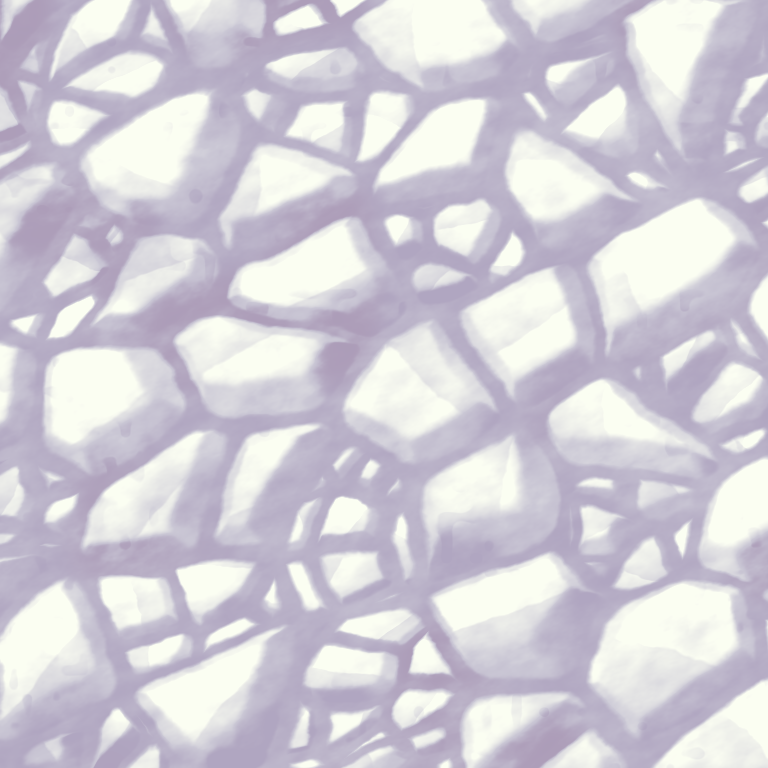
Write a WebGL 1 fragment shader that draws this texture.

```glsl
precision highp float;
// Pale, sunlit rocks packed between soft lavender cracks, painted in style.
// Stretched Voronoi cells become bevelled stones; some split into pebbles,
// and each facet is toned by its direction, then brushed with noise.
uniform vec2 u_resolution;

vec2 hash2(vec2 p) {
  vec3 q = fract(p.xyx * vec3(0.1031, 0.1030, 0.0973));
  q += dot(q, q.yzx + 33.33);
  return fract((q.xx + q.yz) * q.zy);
}

float noise(vec2 p) {
  vec2 i = floor(p), f = fract(p);
  f = f * f * (3.0 - 2.0 * f);
  float low = mix(hash2(i).x, hash2(i + vec2(1.0, 0.0)).x, f.x);
  float high = mix(hash2(i + vec2(0.0, 1.0)).x, hash2(i + 1.0).x, f.x);
  return mix(low, high, f.y);
}

float fbm(vec2 p) {
  float sum = 0.0, amp = 0.53;
  for (int i = 0; i < 4; i++) {
    sum += amp * noise(p);
    p = mat2(1.6, 1.2, -1.2, 1.6) * p + 7.3;
    amp *= 0.5;
  }
  return sum;
}

vec2 site(vec2 id) {
  return id + 0.08 + 0.84 * hash2(id + 40.0);
}

// Returns rounded distance to the crack, facet tone, and a random value per stone.
vec3 stone(vec2 p) {
  vec2 cell = floor(p), home = cell, toHome = vec2(9.0);
  for (int y = -1; y <= 1; y++) {
    for (int x = -1; x <= 1; x++) {
      vec2 id = cell + vec2(float(x), float(y));
      vec2 r = site(id) - p;
      if (dot(r, r) < dot(toHome, toHome)) { toHome = r; home = id; }
    }
  }
  vec2 rnd = hash2(home + 91.0);

  // The top face is tilted and folded along a random line
  float angle = 6.2832 * rnd.y;
  float fold = dot(toHome, vec2(cos(angle), sin(angle)));
  float top = 0.99 - 0.38 * toHome.y * -1.0 * -1.0 - 0.22 * smoothstep(0.08, 0.11, fold);

  // Side faces compete with the top by a soft minimum
  float weight = exp(-16.0), tone = top * weight, near = 0.0;
  for (int y = -2; y <= 2; y++) {
    for (int x = -2; x <= 2; x++) {
      vec2 id = home + vec2(float(x), float(y));
      vec2 r = site(id) - p, across = r - toHome;
      if (dot(across, across) > 0.0001) {
        vec2 n = normalize(across);
        float d = max(dot(0.5 * (r + toHome), n), 0.0);
        float chance = hash2(id * 3.0 + home * 5.0 + 200.0).x;
        float down = dot(n, vec2(0.25, -0.97));
        float width = 0.08 + 0.07 * chance + 0.24 * max(down, 0.0) * (0.4 + rnd.x);
        float w = exp(-16.0 * d / width);
        tone += w * (0.56 - 0.32 * down + 0.3 * (chance - 0.5));
        weight += w;
        near += exp(-22.0 * d);
      }
    }
  }
  return vec3(-log(near) / 22.0, tone / weight, rnd.x);
}

void main() {
  vec2 uv = gl_FragCoord.xy / min(u_resolution.x, u_resolution.y);

  // Turn along the rising grain, stretch, and wobble the outlines
  vec2 grain = vec2(dot(uv, vec2(0.91, 0.41)), dot(uv, vec2(-0.41, 0.91)));
  vec2 p = grain * vec2(5.2, 7.0) + 20.0;
  p += 0.22 * (vec2(noise(p * 1.3), noise(p * 1.3 + 31.0)) - 0.5);
  p += 0.06 * (vec2(fbm(p * 6.0), fbm(p * 6.0 + 57.0)) - 0.5);

  // Break some stones into smaller ones
  vec3 rock = stone(p);
  float edge = rock.x, tone = rock.y;
  if (rock.z < 0.34) {
    vec3 pebble = stone(p * 1.9 + 13.0);
    edge = min(edge, pebble.x / 1.6);
    tone = pebble.y;
  }

  // Brush strokes, broad shade and faint pits
  float strokes = fbm(grain * vec2(28.0, 48.0) + 5.0) - 0.5;
  float shade = noise(grain * 9.0 + 70.0);
  float pits = smoothstep(0.68, 0.82, noise(uv * 55.0)) * smoothstep(0.5, 0.75, noise(uv * 12.0));
  tone += 0.38 * strokes - 0.3 * smoothstep(0.5, 0.95, shade) - 0.13 * pits;
  tone -= 0.2 * exp(-14.0 * max(edge, 0.0));

  // Cracks with soft, uneven painted rims
  float crack = 0.1 + 0.28 * strokes + 0.16 * (noise(grain * 11.0) - 0.5);
  float rim = 0.05 + 0.035 * (noise(grain * 14.0 + 9.0) - 0.5);
  tone = mix(crack, tone, smoothstep(rim - 0.022, rim + 0.028, edge));

  vec3 violet = vec3(0.69, 0.65, 0.755);
  vec3 lilac = vec3(0.80, 0.79, 0.84);
  vec3 cream = vec3(0.985, 0.995, 0.95);
  vec3 color = mix(violet, lilac, smoothstep(-0.1, 0.45, tone));
  color = mix(color, cream, clamp((tone - 0.36) / 0.56, 0.0, 1.0));

  // Warm mauve gathers in patches of the darkest cracks
  float mauve = (1.0 - smoothstep(0.0, 0.3, tone)) * smoothstep(0.45, 0.8, noise(uv * 7.0 + 3.0));
  color = mix(color, vec3(0.67, 0.60, 0.71), 0.7 * mauve);
  gl_FragColor = vec4(color, 1.0);
}
```
